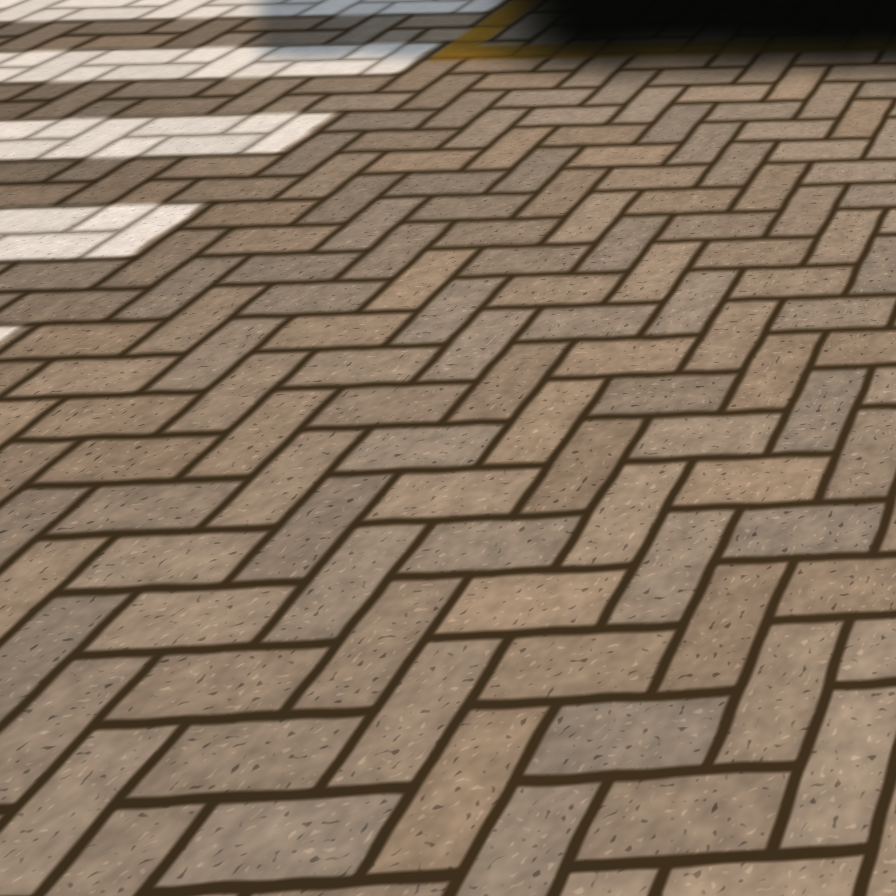
This texture is drawn by a Shadertoy shader. Its source:

```glsl
// Herringbone brick paving receding in perspective, with painted stripes and a dark shadow.
#define JOINT 0.135         // joint width, in brick widths
#define BLUR 0.0032         // edge softness, in canvas units
#define WOBBLE 0.035        // unevenness of the brick edges
#define TONE_SPREAD 0.13    // brightness variation between bricks
#define GRAIN 0.13          // strength of the surface mottling
#define STRIPE_PERIOD 4.0   // crossing stripes, in brick widths
#define STRIPE_END -10.2    // where the stripes stop
#define BRICK_COLOR vec3(0.590, 0.510, 0.430)
#define JOINT_COLOR vec3(0.235, 0.180, 0.110)
#define WHITE_PAINT vec3(0.910, 0.860, 0.810)
#define YELLOW_PAINT vec3(0.600, 0.420, 0.120)
#define SHADOW_COLOR vec3(0.025, 0.028, 0.022)

// Ground plane (brick widths) to canvas, as a homography.
const mat3 GROUND_TO_CANVAS = mat3(
    0.0990, 0.0061, 0.0042,
    0.0824, 0.0933, 0.0600,
    0.4753, 0.2878, 1.0);

float hash(vec2 p) {
    vec3 h = fract(vec3(p.xyx) * 0.1031);
    h += dot(h, h.yzx + 33.33);
    return fract((h.x + h.y) * h.z);
}

float gradientDot(vec2 cell, vec2 offset) {
    float angle = 6.2832 * hash(cell);
    return dot(vec2(cos(angle), sin(angle)), offset);
}

float gradientNoise(vec2 p) {
    vec2 i = floor(p), f = fract(p);
    vec2 s = f * f * f * (f * (f * 6.0 - 15.0) + 10.0);
    vec2 e = vec2(1.0, 0.0);
    float low = mix(gradientDot(i, f), gradientDot(i + e, f - e), s.x);
    float high = mix(gradientDot(i + e.yx, f - e.yx), gradientDot(i + 1.0, f - 1.0), s.x);
    return mix(low, high, s.y);
}

// Soft mask of the interval from lo to hi.
float band(float x, float lo, float hi, float soft) {
    return smoothstep(lo - soft, lo + soft, x) * (1.0 - smoothstep(hi - soft, hi + soft, x));
}

// Herringbone of 2x1 bricks: xy is the distance to the sides, zw the brick origin.
vec4 herringbone(vec2 q) {
    vec2 cell = floor(q);
    float k = mod(cell.x + cell.y, 4.0);
    vec2 size = k < 1.5 ? vec2(2.0, 1.0) : vec2(1.0, 2.0);
    vec2 origin = cell - mod(k, 2.0) * (size - 1.0);
    vec2 local = q - origin;
    return vec4(min(local, size - local), origin);
}

void mainImage(out vec4 fragColor, in vec2 fragCoord) {
    vec2 p = fragCoord / iResolution.xy;
    vec3 ground = inverse(GROUND_TO_CANVAS) * vec3(p, 1.0);
    vec2 q = ground.xy / ground.z;

    // Edge softness follows the perspective footprint
    vec2 footprint = sqrt(dFdx(q) * dFdx(q) + dFdy(q) * dFdy(q));
    vec2 soft = footprint * max(BLUR * iResolution.y, 0.8);
    float detail = 1.0 - smoothstep(0.06, 0.22, soft.y);

    // Bricks and joints
    vec2 warp = vec2(gradientNoise(q * 1.7), gradientNoise(q * 1.7 + 41.0));
    vec4 brick = herringbone(q + WOBBLE * warp);
    vec2 inside = smoothstep(0.5 * JOINT - soft, 0.5 * JOINT + soft, brick.xy);
    float face = inside.x * inside.y;
    float rim = smoothstep(0.0, 0.3, min(brick.x, brick.y));

    // Wear: tone per brick, mottling, dark pits and pale grit
    float tone = 1.0 + TONE_SPREAD * (hash(brick.zw + 70.0) - 0.5);
    float mottle = gradientNoise(q * 3.1) + 0.7 * gradientNoise(q * 8.0 + 9.0);
    float speck = gradientNoise(q * 10.0 + 23.0);
    tone += GRAIN * mottle * mix(0.4, 1.0, detail);
    tone += detail * (0.16 * smoothstep(0.28, 0.55, speck) - 0.3 * smoothstep(0.3, 0.55, -speck));
    tone *= 0.93 + 0.07 * rim;
    vec3 warmth = vec3(0.025, 0.0, -0.02) * (hash(brick.zw + 131.0) - 0.5);
    vec3 color = mix(JOINT_COLOR, BRICK_COLOR * tone + warmth, face);

    // Broad light: duller to the far left, paler to the right
    color *= 1.0 - 0.16 * smoothstep(0.55, 0.1, p.x) * smoothstep(0.5, 0.85, p.y);
    color *= 0.98 + 0.07 * p.x + 0.05 * gradientNoise(p * 5.0);

    // White crossing stripes, two bricks wide
    float stripe = band(mod(q.y, STRIPE_PERIOD), 1.05, 3.0, soft.y + 0.03);
    stripe *= 1.0 - smoothstep(-soft.x, soft.x, q.x - STRIPE_END + 0.12 * warp.x);
    vec3 white = WHITE_PAINT * (1.0 + 0.6 * (tone - 1.0));
    color = mix(color, white, stripe * mix(0.5, 0.97, face));

    // Yellow bay corner
    float side = band(q.x, -9.9, -9.1, soft.x) * smoothstep(17.8, 18.0, q.y);
    float front = band(q.y, 17.8, 18.7, soft.y) * smoothstep(-9.9, -9.7, q.x);
    color = mix(color, YELLOW_PAINT * tone, max(side, front) * mix(0.6, 0.9, face));

    // Cool half shadow, then the deep shadow at the upper right
    float lower = p.y + 0.008 * gradientNoise(p * 14.0);
    float halfShade = smoothstep(0.925, 0.95, lower) * smoothstep(0.27, 0.31, p.x);
    color *= mix(vec3(1.0), vec3(0.64, 0.70, 0.77), halfShade);
    float penumbra = smoothstep(0.895, 0.945, lower) * smoothstep(0.50, 0.66, p.x);
    color = mix(color, SHADOW_COLOR, 0.68 * penumbra);
    float core = smoothstep(0.935, 0.972, lower) * smoothstep(0.56, 0.66, p.x + 0.5 * (p.y - 0.96));
    color = mix(color, SHADOW_COLOR, 0.94 * core);

    fragColor = vec4(clamp(color, 0.0, 1.0), 1.0);
}
```
